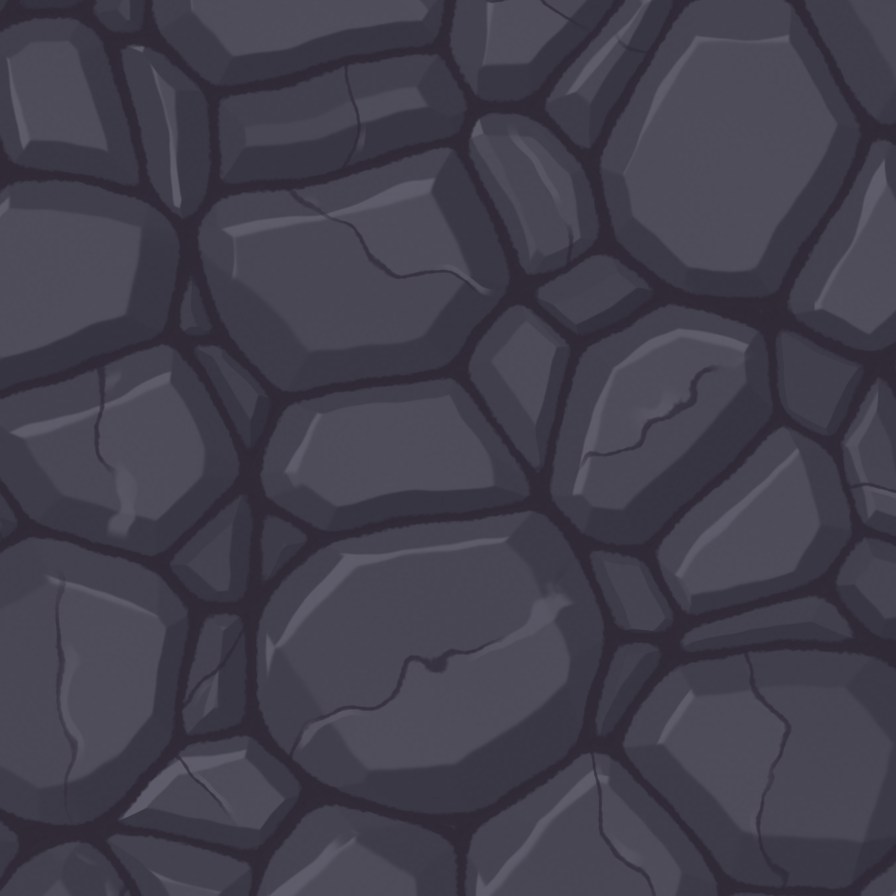
Reproduce this texture procedurally as a Shadertoy shader.

```glsl
vec2 hash2(vec2 p) {
    vec3 q = fract(p.xyx * vec3(0.1031, 0.1030, 0.0973));
    q += dot(q, q.yzx + 33.33);
    return fract((q.xx + q.yz) * q.zy);
}

float gradientNoise(vec2 p) {
    vec2 i = floor(p), f = p - i;
    vec2 u = f * f * f * (f * (f * 6.0 - 15.0) + 10.0);
    vec4 corner;
    for (int k = 0; k < 4; k++) {
        vec2 o = vec2(k & 1, k >> 1);
        float a = 6.2832 * hash2(i + o).x;
        corner[k] = dot(vec2(cos(a), sin(a)), f - o);
    }
    return 1.4 * mix(mix(corner.x, corner.y, u.x), mix(corner.z, corner.w, u.x), u.y);
}

// Stone centre in xy, random size in z
vec3 stoneAt(vec2 id) {
    return vec3(id + 0.1 + 0.8 * hash2(id), hash2(id + 71.0).x);
}

// Squared distance less a size bonus: big stones push small ones aside
float power(vec2 p, vec3 stone) {
    vec2 d = p - stone.xy;
    return dot(d, d) - 1.5 * stone.z * stone.z;
}

void mainImage(out vec4 fragColor, in vec2 fragCoord) {
    vec2 p = 6.5 * fragCoord / min(iResolution.x, iResolution.y) + vec2(20.0, 31.0);
    float grain = gradientNoise(p * 26.0);
    p += 0.07 * vec2(gradientNoise(p * 1.1), gradientNoise(p * 1.1 + 40.0));
    p += 0.012 * vec2(gradientNoise(p * 5.0), gradientNoise(p * 5.0 + 17.0));

    // Find the stone under this point
    vec2 home = floor(p), id = home;
    float nearest = 1e5;
    for (int y = -3; y <= 3; y++)
    for (int x = -3; x <= 3; x++) {
        vec2 cell = home + vec2(x, y);
        float d = power(p, stoneAt(cell));
        if (d < nearest) { nearest = d; id = cell; }
    }
    vec3 stone = stoneAt(id);
    vec2 trait = hash2(id + 13.0);
    vec2 local = p - stone.xy;

    // Flat face, split by a wandering crack on some stones
    float angle = 6.2832 * trait.x;
    vec2 across = vec2(cos(angle), sin(angle));
    float crack = dot(local, across) + 0.12 + 0.3 * gradientNoise(p * 1.6 + 9.0)
                + 0.06 * gradientNoise(p * 5.0);
    float cracked = step(0.45, trait.y) * step(0.35, stone.z);
    float small = 1.0 - smoothstep(0.3, 0.5, stone.z);
    float face = 0.59 - 0.34 * small * (0.5 + 0.5 * trait.x) - 0.03 * local.y
               + 0.03 * gradientNoise(p * 0.9);
    face -= 0.13 * cracked * smoothstep(-0.015, 0.015, crack);

    // Chiselled facets along every side, blended by nearness
    float shadeSum = face, weightSum = 1.0, gapSum = 0.0;
    for (int y = -3; y <= 3; y++)
    for (int x = -3; x <= 3; x++) {
        if (x == 0 && y == 0) continue;
        vec2 cell = id + vec2(x, y);
        vec3 other = stoneAt(cell);
        vec2 apart = other.xy - stone.xy;
        vec2 outward = normalize(apart);
        float edge = (power(p, other) - nearest) / (2.0 * length(apart));
        vec2 cut = hash2(id * 3.0 + cell * 7.0);
        float lit = dot(outward, vec2(-0.6, 0.8));
        float width = mix(0.1, 0.3, stone.z) * (0.6 + 0.8 * cut.x);
        float ratio = edge / width;
        float shade = 0.2 + 0.15 * lit + 0.14 * (cut.y - 0.5) - 0.1 * small;

        // Worn bright rim on sides facing the light
        float rim = 0.06 + 0.09 * gradientNoise(p * 1.3 + cut * 20.0);
        float worn = smoothstep(0.1, 0.4, lit) * step(0.3, cut.y) * (1.0 - small);
        shade = mix(shade, 0.97, worn * smoothstep(-0.012, 0.012, rim - (width - edge)));

        float weight = exp(50.0 * (1.0 - clamp(ratio, 0.0, 1.5)));
        shadeSum += shade * weight;
        weightSum += weight;
        gapSum += exp(-24.0 * edge);
    }
    float tone = shadeSum / weightSum;
    float gap = -log(gapSum + 1e-20) / 24.0;

    // Crack line with a broken light lip
    float fade = smoothstep(-0.25, 0.1, gradientNoise(p * 1.2 + 60.0));
    float lip = smoothstep(0.06, 0.03, abs(crack + 0.045)) * smoothstep(0.0, 0.3, gradientNoise(p * 1.5 + 5.0));
    tone = mix(tone, 0.9, 0.75 * cracked * lip * smoothstep(0.08, 0.2, gap));
    vec3 color = mix(vec3(0.215, 0.205, 0.255), vec3(0.375, 0.365, 0.42), tone);
    vec3 joint = vec3(0.185, 0.16, 0.21);
    float line = smoothstep(0.032, 0.008, abs(crack) + 0.008 * grain);
    color = mix(color, joint, 0.7 * cracked * line * fade);

    // Rough dark joints between the stones
    float jointWidth = 0.036 + 0.014 * gradientNoise(p * 1.7 + 30.0) + 0.012 * grain;
    color = mix(color, joint, 0.93 * smoothstep(0.014, -0.014, gap - jointWidth));
    color += 0.004 * grain;
    fragColor = vec4(color, 1.0);
}
```
